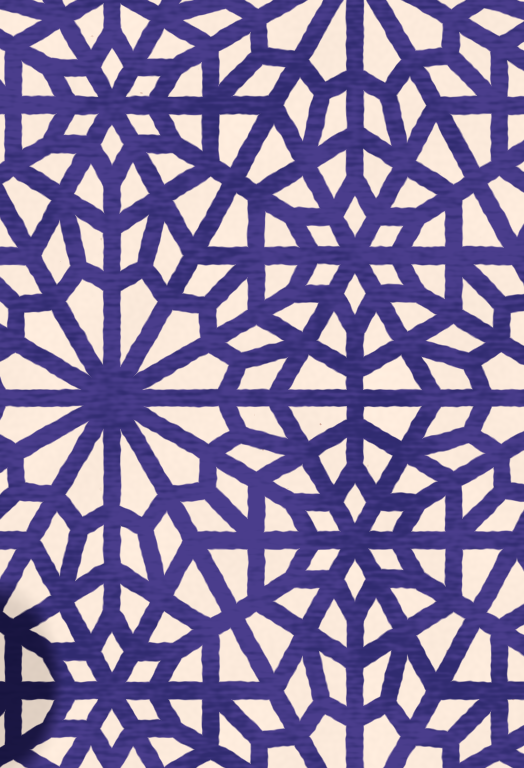
This pattern is drawn by a Shadertoy shader. Its source:

```glsl
// Twelve-fold and six-fold star lattice of worn violet straps on a cream ground

// Layout, in canvas heights
const vec2  STAR_CENTER = vec2(0.1458, 0.4818);  // one twelve-fold star
const vec2  CELL = vec2(0.3164, 0.3270);         // half the star spacing, slightly tall
const float ROW_SWAY = 0.012;                    // uneven row heights, in cells

// Strap geometry, in cells
const float HALF_WIDTH  = 0.0355;
const float CHIP        = 0.0045;  // roughness of the painted edge
const float PETAL_LEN   = 0.460;   // spoke length up to the petal ring
const vec2  PETAL_TIP   = vec2(0.526, 0.150);
const float HEX_RADIUS  = 0.469;   // hexagon around each small star
const float STAR_RADIUS = 0.300;   // outer points of the small star

// Colours
const vec3 CREAM  = vec3(0.99, 0.92, 0.86);
const vec3 VIOLET = vec3(0.29, 0.24, 0.55);
const vec3 INDIGO = vec3(0.19, 0.17, 0.44);
const vec3 SHADOW = vec3(0.07, 0.06, 0.21);
const vec3 RUST   = vec3(0.66, 0.42, 0.36);

const float SQRT3 = 1.7320508;
const float TAU   = 6.2831853;

// Gradient noise, about -0.7 to 0.7
vec2 gradient(vec2 cell) {
    vec3 q = fract(cell.xyx * vec3(0.1031, 0.1030, 0.0973));
    q += dot(q, q.yzx + 33.33);
    float angle = TAU * fract((q.x + q.y) * q.z);
    return vec2(cos(angle), sin(angle));
}

float noise(vec2 p) {
    vec2 i = floor(p), f = fract(p);
    vec2 u = f * f * f * (f * (f * 6.0 - 15.0) + 10.0);
    vec2 e = vec2(0.0, 1.0);
    float low  = mix(dot(gradient(i), f), dot(gradient(i + e.yx), f - e.yx), u.x);
    float high = mix(dot(gradient(i + e), f - e), dot(gradient(i + e.yy), f - e.yy), u.x);
    return mix(low, high, u.y);
}

float segment(vec2 p, vec2 a, vec2 b) {
    vec2 pa = p - a, ba = b - a;
    return length(pa - ba * clamp(dot(pa, ba) / dot(ba, ba), 0.0, 1.0));
}

// Fold the plane into one 30-60-90 triangle of the hexagonal lattice
vec2 foldLattice(vec2 p) {
    vec2 h = vec2(1.0, SQRT3);
    vec2 a = mod(p + h, 2.0 * h) - h;
    vec2 b = mod(p, 2.0 * h) - h;
    p = abs(dot(a, a) < dot(b, b) ? a : b);
    vec2 mirror = vec2(-0.5, 0.5 * SQRT3);
    p -= 2.0 * max(dot(p, mirror), 0.0) * mirror;
    return vec2(p.x, abs(p.y));
}

// Distance to the strap centre lines inside the triangle
float strapDistance(vec2 p) {
    vec2 hub      = vec2(0.0);
    vec2 middle   = vec2(1.0, 0.0);
    vec2 star     = vec2(1.0, 1.0 / SQRT3);
    vec2 toHub    = vec2(-0.5 * SQRT3, -0.5);
    vec2 toMiddle = vec2(0.0, -1.0);
    vec2 toCross  = vec2(-0.5, -0.5 * SQRT3);

    vec2 hexHub    = star + HEX_RADIUS * toHub;
    vec2 hexMiddle = star + HEX_RADIUS * toMiddle;
    vec2 hexSide   = 0.5 * (hexHub + hexMiddle);
    vec2 tipHub    = star + STAR_RADIUS * toHub;
    vec2 tipMiddle = star + STAR_RADIUS * toMiddle;
    vec2 notch     = star + STAR_RADIUS / SQRT3 * toCross;

    // Spokes and the straight bars through the small star
    float d = min(segment(p, hub, middle), segment(p, hub, tipHub));
    d = min(d, segment(p, middle, tipMiddle));
    d = min(d, segment(p, vec2(2.0 / 3.0, 0.0), star));
    // Petal ring and its link to the hexagon
    d = min(d, segment(p, vec2(PETAL_LEN, 0.0), PETAL_TIP));
    d = min(d, segment(p, PETAL_TIP, -PETAL_LEN * toHub));
    d = min(d, segment(p, PETAL_TIP, hexSide));
    // Hexagon and the small star outline
    d = min(d, segment(p, hexHub, hexMiddle));
    d = min(d, segment(p, tipHub, notch));
    return min(d, segment(p, notch, tipMiddle));
}

void mainImage(out vec4 fragColor, in vec2 fragCoord) {
    vec2 uv = fragCoord / iResolution.y;
    vec2 p = (uv - STAR_CENTER) / CELL;
    p.y += ROW_SWAY * sin(TAU * p.y / SQRT3);

    // Strap coverage with a chipped edge
    float d = strapDistance(foldLattice(p)) - HALF_WIDTH;
    d += CHIP * (noise(uv * 110.0) + noise(uv * 45.0 + 7.0));
    float pixel = 1.0 / (iResolution.y * CELL.x);
    float paint = 1.0 - smoothstep(-pixel, pixel, d);

    // Paint: broad patches and fine horizontal wood grain
    float patches = noise(uv * 5.0 + 3.0) + 0.5 * noise(uv * 13.0);
    float grain = noise(uv * vec2(28.0, 190.0)) + 0.6 * noise(uv * vec2(90.0, 160.0) + 5.0);
    vec3 strap = mix(INDIGO, VIOLET, smoothstep(-0.5, 0.4, 0.7 * patches + 0.6 * grain + 0.06));

    // Ground: faint mottling and a few rusty flecks
    vec3 ground = CREAM * (1.0 + 0.02 * noise(uv * 9.0) + 0.015 * noise(uv * 120.0));
    float fleck = smoothstep(0.50, 0.60, noise(uv * 95.0 + 11.0)) * smoothstep(0.15, 0.4, noise(uv * 6.0 + 2.0));
    ground = mix(ground, RUST, 0.6 * fleck);

    // Shade falling on the lower left corner
    float shade = 1.0 - smoothstep(0.75, 1.1, length((uv - vec2(0.0, 0.11)) / vec2(0.08, 0.13)));
    strap = mix(strap, SHADOW, 0.85 * shade);
    ground *= 1.0 - 0.12 * shade;

    fragColor = vec4(mix(ground, strap, paint), 1.0);
}
```
